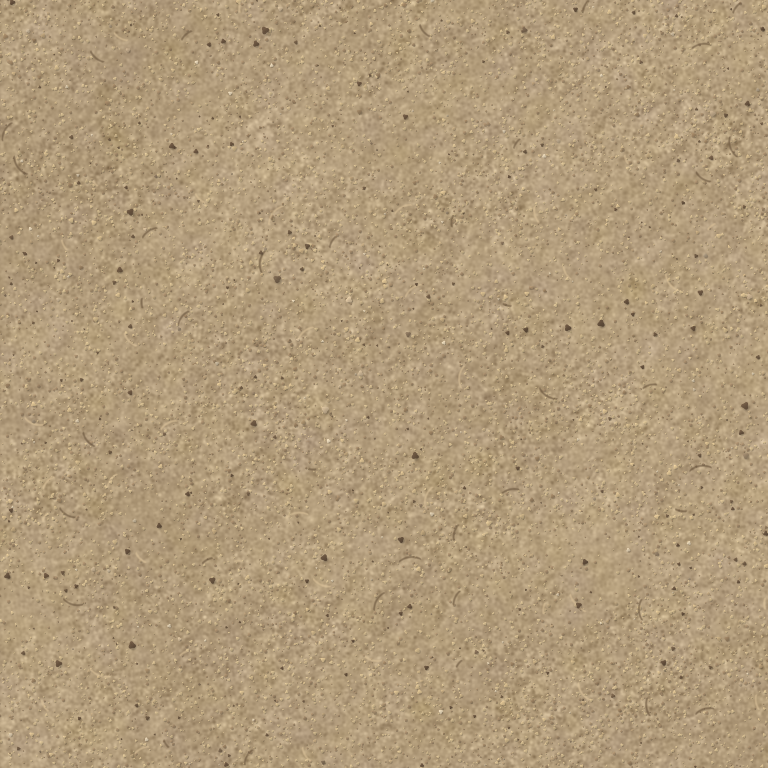
A Shadertoy shader for this texture:

```glsl
const vec2 LIGHT = vec2(-0.6, 0.8);

vec3 hash(vec2 p) {
    vec3 q = fract(p.xyx * vec3(0.1031, 0.1030, 0.0973));
    q += dot(q, q.yxz + 33.33);
    return fract((q.xxy + q.yzz) * q.zyx);
}

// Cellular noise: soft blobs of random sign, one per cell
float blobs(vec2 p) {
    vec2 cell = floor(p);
    float sum = 0.0;
    for (int y = -1; y <= 1; y++)
    for (int x = -1; x <= 1; x++) {
        vec2 id = cell + vec2(x, y);
        vec3 rnd = hash(id);
        vec2 d = p - id - rnd.xy;
        float k = max(0.0, 1.0 - dot(d, d));
        sum += k * k * (2.0 * rnd.z - 1.0);
    }
    return sum;
}

// Slope of the blobs towards the light
float relief(vec2 p) {
    return blobs(p - LIGHT * 0.25) - blobs(p + LIGHT * 0.25);
}

// Scattered stones with a lit side and a small cast shadow
void scatter(inout vec3 color, vec2 uv, float cells, float cover, float size,
             vec3 dark, vec3 pale, float paleShare) {
    vec2 p = uv * cells;
    float px = cells / iResolution.y;
    vec2 cell = floor(p);
    for (int y = -1; y <= 1; y++)
    for (int x = -1; x <= 1; x++) {
        vec2 id = cell + vec2(x, y);
        vec3 rnd = hash(id + cells);
        vec3 kind = hash(id + cells * 2.0 + 17.0);
        if (kind.x > cover) continue;

        vec2 d = p - id - rnd.xy;
        float radius = size * mix(0.4, 1.0, rnd.z * rnd.z);
        float bump = 1.0 + 0.2 * sin(3.0 * atan(d.y, d.x) + 40.0 * rnd.x);
        float body = 1.0 - smoothstep(-0.6 * px, 0.6 * px, length(d) - radius * bump);
        float shadow = 1.0 - smoothstep(0.5, 1.4, length(d + LIGHT * radius * 0.6) / radius);

        vec3 tint = mix(dark, pale, smoothstep(-0.15, 0.15, kind.y - 1.0 + paleShare));
        tint *= 0.93 + 0.14 * kind.z + 0.12 * dot(d, LIGHT) / radius;
        color *= 1.0 - 0.2 * shadow;
        color = mix(color, tint, body * 0.85);
    }
}

// Thin bits of straw and root
void twigs(inout vec3 color, vec2 uv) {
    vec2 p = uv * 14.0;
    float px = 14.0 / iResolution.y;
    vec2 cell = floor(p);
    for (int y = -1; y <= 1; y++)
    for (int x = -1; x <= 1; x++) {
        vec2 id = cell + vec2(x, y);
        vec3 rnd = hash(id + 71.0);
        vec3 kind = hash(id + 133.0);
        if (kind.x > 0.35) continue;

        vec2 d = p - id - rnd.xy;
        float angle = rnd.z * 3.14;
        vec2 along = vec2(cos(angle), sin(angle));
        float t = dot(d, along);
        float bend = dot(d, vec2(-along.y, along.x)) + 1.5 * t * t;
        float reach = mix(0.05, 0.2, kind.y);
        float dist = length(vec2(max(abs(t) - reach, 0.0), bend));
        float mask = 1.0 - smoothstep(0.0, 0.018 + px, dist);
        vec3 tint = kind.z < 0.6 ? vec3(0.40, 0.32, 0.23) : vec3(0.86, 0.76, 0.60);
        color = mix(color, tint, mask * 0.6);
    }
}

void mainImage(out vec4 fragColor, in vec2 fragCoord) {
    vec2 uv = fragCoord / iResolution.y;

    // Broad patches, and drifts stretched along a shallow diagonal
    vec2 drift = mat2(0.87, -0.5, 0.5, 0.87) * uv * vec2(0.6, 1.0);
    float patches = blobs(uv * 5.0 + 3.0) + 0.8 * blobs(drift * 17.0 + 9.0);
    float rough = clamp(0.5 + 0.35 * blobs(uv * 9.0 + 31.0)
                            + 0.35 * blobs(drift * 32.0 + 5.0), 0.0, 1.0);

    // Packed earth: lumps under fine grit
    float tone = 0.018 * patches;
    tone += 0.028 * relief(drift * 55.0);
    tone += mix(0.025, 0.060, rough) * relief(uv * 115.0 + 7.0);
    tone += mix(0.045, 0.085, rough) * blobs(uv * 270.0);
    vec3 color = vec3(0.70, 0.614, 0.485) + tone * vec3(1.0, 1.0, 0.92);
    color.b -= 0.012 * blobs(uv * 40.0 + 50.0);

    // Sand grains, thicker where the ground is rough
    scatter(color, uv, 210.0, mix(0.12, 0.42, rough), 0.46,
            vec3(0.62, 0.52, 0.40), vec3(0.81, 0.72, 0.55), 0.65);
    scatter(color, uv, 120.0, 0.10 * rough, 0.36,
            vec3(0.58, 0.48, 0.36), vec3(0.83, 0.73, 0.55), 0.7);

    // Straw, dark specks and pebbles
    twigs(color, uv);
    scatter(color, uv, 85.0, 0.045, 0.22,
            vec3(0.40, 0.32, 0.24), vec3(0.87, 0.81, 0.70), 0.3);
    scatter(color, uv, 42.0, 0.05, 0.19,
            vec3(0.36, 0.28, 0.21), vec3(0.82, 0.73, 0.60), 0.25);

    fragColor = vec4(clamp(color, 0.0, 1.0), 1.0);
}
```
